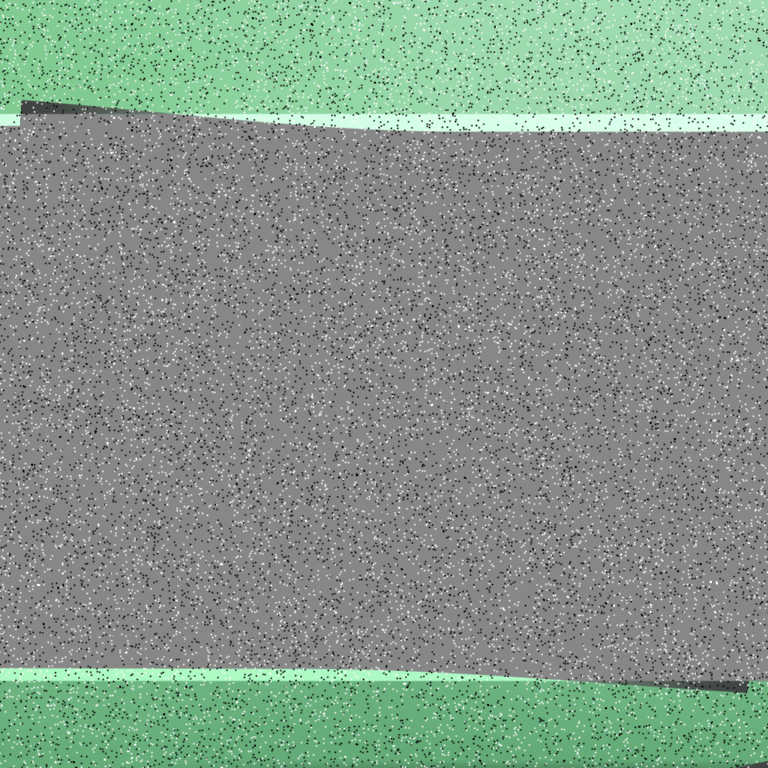
Give the GLSL for this texture, as a three.js fragment shader.

```glsl
// Speckled grey sheet with lifted, shadowed edges between two green bands.
#define GRAIN_CELLS 256.0
#define PEPPER 0.165
#define SALT 0.165
#define DOT_RADIUS 0.5
#define EDGE_BLUR 0.0014
#define TOP_SEAM 0.8516
#define BOTTOM_SEAM 0.1133
#define LEFT_TEAR 0.027
#define RIGHT_TEAR 0.974
#define SHEET_GREY vec3(0.53)
#define SHADOW_GREY vec3(0.25, 0.27, 0.26)

varying vec2 vUv;

float hash(vec2 p) {
  vec3 q = fract(vec3(p.xyx) * 0.1031);
  q += dot(q, q.yzx + 33.33);
  return fract((q.x + q.y) * q.z);
}

// Soft step: 0 below the edge, 1 above it
float above(float edge, float v) {
  return smoothstep(edge - EDGE_BLUR, edge + EDGE_BLUR, v);
}

// Layered sines for a gentle mottling
float mottle(vec2 p) {
  float sum = 0.0;
  float amp = 0.5;
  for (int i = 0; i < 4; i++) {
    sum += amp * sin(p.x + 1.7 * sin(p.y)) * sin(p.y * 1.3 + 0.8);
    p = mat2(1.5, 1.1, -1.1, 1.5) * p + 2.3;
    amp *= 0.5;
  }
  return sum;
}

// Cellular grain: coverage of dark dots in x, light dots in y
vec2 grain(vec2 uv) {
  vec2 p = uv * GRAIN_CELLS;
  vec2 cell = floor(p);
  vec2 cover = vec2(0.0);
  for (int j = -1; j <= 1; j++) {
    for (int i = -1; i <= 1; i++) {
      vec2 c = cell + vec2(float(i), float(j));
      float kind = hash(c + 17.0);
      vec2 center = c + vec2(hash(c + 91.7), hash(c + 203.3));
      vec2 tent = max(1.0 - abs(p - center) / DOT_RADIUS, 0.0);
      cover += tent.x * tent.y * vec2(step(kind, PEPPER), step(1.0 - SALT, kind));
    }
  }
  return min(cover, 1.0);
}

// Upper and lower curled borders of the sheet
float sheetTop(float x) {
  float curl = 0.8285 + 0.0515 * (1.0 - smoothstep(-0.2, 0.60, x));
  return mix(0.836, curl, above(LEFT_TEAR, x));
}

float sheetBottom(float x) {
  float curl = 0.130 - 0.0025 * x - 0.037 * smoothstep(0.4, 1.2, x);
  return mix(curl, BOTTOM_SEAM, above(RIGHT_TEAR, x));
}

vec3 greenBands(vec2 uv) {
  float shade = 0.015 * mottle(uv * vec2(7.0, 12.0));
  vec3 upper = mix(vec3(0.51, 0.80, 0.58), vec3(0.62, 0.86, 0.69),
                   smoothstep(0.0, 0.8, uv.x + 0.5 * (uv.y - 0.92)));
  vec3 lower = mix(vec3(0.39, 0.67, 0.47), vec3(0.42, 0.70, 0.50),
                   smoothstep(0.0, 0.11, uv.y));
  // Dim lower rim and dark corner
  float rim = (1.0 - smoothstep(0.0, 0.012, uv.y)) * smoothstep(0.1, 0.5, uv.x);
  lower *= 1.0 - 0.15 * rim;
  float corner = 1.0 - above(0.2 * (uv.x - 0.955), uv.y);
  lower = mix(lower, SHADOW_GREY, corner * above(0.958, uv.x));
  return mix(lower, upper, step(0.5, uv.y)) + shade;
}

void main() {
  vec2 uv = vUv;
  vec3 color = greenBands(uv);

  // Pale strips exposed between each seam and the sheet
  vec3 paleTop = mix(vec3(0.80, 1.0, 0.88), vec3(0.86, 1.0, 0.93), uv.x);
  vec3 paleBottom = vec3(0.68, 0.98, 0.77);
  vec3 pale = mix(paleBottom, paleTop, step(0.5, uv.y));
  float inner = above(BOTTOM_SEAM, uv.y) * (1.0 - above(TOP_SEAM, uv.y));
  color = mix(color, pale, inner);

  // Grey sheet, darkened where its corners lift past the seams
  float sheet = above(sheetBottom(uv.x), uv.y) * (1.0 - above(sheetTop(uv.x), uv.y));
  float reach = mix(uv.x - LEFT_TEAR, RIGHT_TEAR - uv.x, step(uv.y, 0.5));
  vec3 lifted = mix(SHADOW_GREY, vec3(0.42, 0.49, 0.44), smoothstep(0.0, 0.24, reach));
  color = mix(color, mix(lifted, SHEET_GREY, inner), sheet);

  // Dark and light grain over everything
  vec2 dots = grain(uv);
  color = mix(color, vec3(0.03), dots.x);
  color = mix(color, vec3(0.98), dots.y);

  gl_FragColor = vec4(color, 1.0);
}
```
